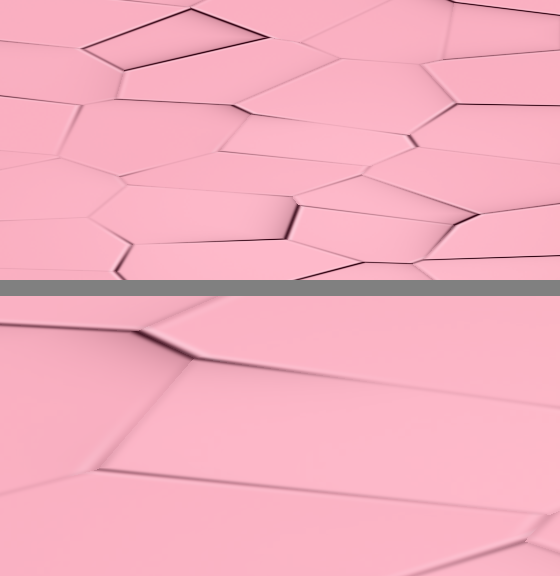
Top, the full canvas; bottom, a detail of the centre.
Write a Shadertoy shader that draws this background.

```glsl
// Pink slabs cracked into wide, flat polygons with stepped, lit edges.
// A stretched Voronoi diagram gives the slabs; each is a tilted plane, and the
// height step across a border sets its dark crack, soft shadow and pale rim.

#define CELLS vec2(3.5, 5.7)
#define JITTER 0.95
#define TILT 0.8
#define CRACK_WIDTH 0.0125
#define SHADOW_REACH 0.10
#define SHADOW_DEPTH 0.24
#define RIM_LIGHT 0.6
#define PINK vec3(0.978, 0.685, 0.755)
#define PALE_PINK vec3(1.0, 0.735, 0.80)
#define RIM_COLOR vec3(1.0, 0.84, 0.89)
#define CRACK_COLOR vec3(0.20, 0.02, 0.08)

vec3 hash3(vec2 cell) {
    vec3 q = fract(cell.xyx * vec3(0.1031, 0.1030, 0.0973) + 0.37);
    q += dot(q, q.yxz + 33.33);
    return fract((q.xxy + q.yzz) * q.zyx);
}

vec2 site(vec2 cell) {
    return cell + 0.5 + JITTER * (hash3(cell).xy - 0.5);
}

// Height of a slab's tilted plane at p
float slabHeight(vec2 cell, vec2 p) {
    vec3 h = hash3(cell + 57.0);
    return h.z + TILT * dot(h.xy - 0.5, p - site(cell));
}

vec2 nearestCell(vec2 p) {
    vec2 home = floor(p), best = home;
    float bestDist = 1e3;
    for (int j = -2; j <= 2; j++)
    for (int i = -2; i <= 2; i++) {
        vec2 cell = home + vec2(i, j);
        vec2 r = site(cell) - p;
        float dist = dot(r, r);
        if (dist < bestDist) { bestDist = dist; best = cell; }
    }
    return best;
}

void mainImage(out vec4 fragColor, in vec2 fragCoord) {
    vec2 uv = fragCoord / iResolution.xy;
    vec2 p = uv * CELLS + vec2(11.3, 4.6);
    float pixel = CELLS.y / iResolution.y;

    vec2 own = nearestCell(p);
    vec2 toOwn = site(own) - p;
    float ownHeight = slabHeight(own, p);
    float crack = 0.0, shadow = 0.0, rim = 0.0;

    // Strongest crack, shadow and rim over all bordering slabs
    for (int j = -2; j <= 2; j++)
    for (int i = -2; i <= 2; i++) {
        if (i == 0 && j == 0) continue;
        vec2 cell = own + vec2(i, j);
        vec2 toOther = site(cell) - p;
        vec2 normal = normalize(toOther - toOwn);
        float d = dot(0.5 * (toOwn + toOther), normal);
        float rise = slabHeight(cell, p) - ownHeight;
        float steep = abs(normal.x);

        // Flat borders are hairlines, steep ones open into wider grooves
        float width = max(CRACK_WIDTH * (1.0 + 0.2 * steep), 0.5 * pixel);
        float strength = 0.06 + 0.94 * smoothstep(0.1, 0.75, abs(rise));
        crack = max(crack, strength * exp(-d * d / (width * width)));

        // Light comes from the right, so shadows fall to the left
        float shade = smoothstep(0.0, 0.6, rise) * clamp(0.25 + 0.85 * normal.x, 0.05, 1.0);
        shadow = max(shadow, shade * exp(-d / SHADOW_REACH));

        float rimDist = (d - 2.0 * width) / width;
        rim = max(rim, smoothstep(0.0, 0.5, -rise) * (0.35 + 0.65 * steep) * exp(-rimDist * rimDist));
    }

    // Slab tone: palest low in the middle, with a slight slope per slab
    vec3 h = hash3(own + 91.0);
    float low = 1.0 - length((uv - vec2(0.62, 0.2)) * vec2(1.1, 1.0));
    float tone = 0.75 * smoothstep(0.35, 0.95, low + 0.35 * (h.x - 0.5));
    tone += 0.05 + 0.15 * dot(h.yz - 0.5, -toOwn);
    tone += 0.03 * (hash3(floor(uv * vec2(256.0, 128.0))).x - 0.5);
    vec3 color = mix(PINK, PALE_PINK, clamp(tone, -0.2, 1.1));

    color = mix(color, CRACK_COLOR, SHADOW_DEPTH * shadow);
    color = mix(color, RIM_COLOR, RIM_LIGHT * rim);
    color = mix(color, CRACK_COLOR, crack);
    fragColor = vec4(clamp(color, 0.0, 1.0), 1.0);
}
```
